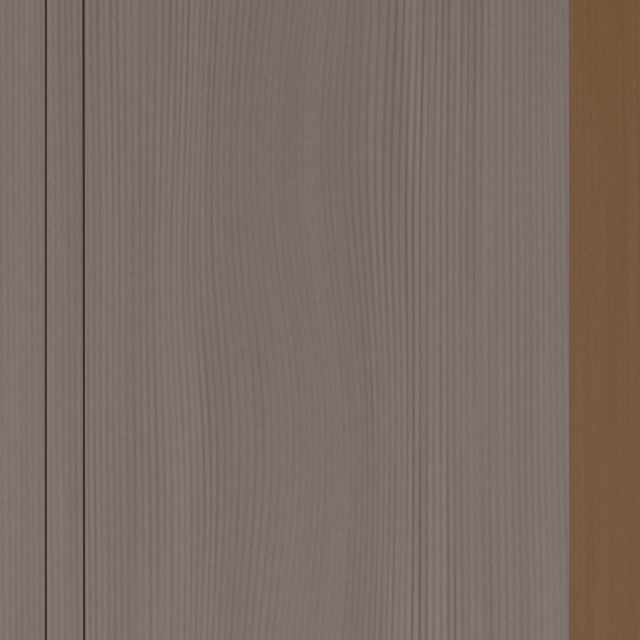
Write a three.js fragment shader that draws this texture.

```glsl
// Taupe wood panel with fine vertical grain, two narrow grooves on the left
// and a warm brown board along the right edge. The grain is stretched value
// noise and warped ridges, strongest in a few soft vertical bands.
varying vec2 vUv;

float hash(vec2 p) {
  return fract(sin(dot(p, vec2(127.1, 311.7))) * 43758.5453);
}

float noise(vec2 p) {
  vec2 cell = floor(p);
  vec2 f = fract(p);
  f = f * f * (3.0 - 2.0 * f);
  return mix(mix(hash(cell), hash(cell + vec2(1.0, 0.0)), f.x),
             mix(hash(cell + vec2(0.0, 1.0)), hash(cell + vec2(1.0, 1.0)), f.x), f.y);
}

float bump(float x, float center, float width) {
  float d = (x - center) / width;
  return exp(-d * d);
}

// Sideways drift of the fibres, with a slow bend through the middle
float warpGrain(vec2 p) {
  float bend = 0.016 * bump(p.x, 0.46, 0.13) * sin(p.y * 7.0 - 0.6);
  float pinch = 0.010 * bump(p.x, 0.29, 0.06) * bump(p.y, 0.53, 0.22);
  return p.x - bend + pinch + 0.006 * (noise(p * vec2(7.0, 3.0)) - 0.5);
}

// Narrow dark ridges: 0 between the fibres, 1 on the darkest line
float ridges(float x, float y) {
  float phase = x * 96.0 + 2.5 * noise(vec2(x * 11.0, y * 0.8));
  float wave = 0.5 + 0.5 * sin(6.2832 * phase);
  float strength = 0.35 + 0.65 * noise(vec2(x * 85.0, y * 3.0 + 8.0));
  return wave * wave * strength;
}

float groove(float x, float center) {
  return 1.0 - smoothstep(0.0010, 0.0026, abs(x - center));
}

void main() {
  vec2 p = vUv;
  float x = warpGrain(p);

  // Where the grain is pronounced
  float band = 0.38 + 0.42 * bump(x, 0.29, 0.07) + 0.62 * bump(x, 0.66, 0.085)
             + 0.25 * bump(x, 0.17, 0.05) + 0.15 * bump(x, 0.82, 0.05);
  band *= 1.0 - 0.35 * bump(x, 0.49, 0.06);
  band *= 0.8 + 0.4 * noise(p * vec2(9.0, 4.0) + 20.0);

  float lines = ridges(x, p.y) - 0.25;
  float streaks = noise(vec2(x * 210.0, p.y * 5.0)) - 0.5;
  float broad = noise(vec2(x * 34.0, p.y * 1.4 + 5.0)) - 0.5;
  float pores = noise(p * vec2(420.0, 150.0)) - 0.5;

  // Taupe panel, paler toward the left and bottom
  vec3 taupe = mix(vec3(0.490, 0.437, 0.426), vec3(0.476, 0.424, 0.409), p.y);
  taupe += 0.012 * (1.0 - smoothstep(0.0, 0.25, p.x));
  taupe += vec3(0.010, 0.012, 0.012) * smoothstep(0.70, 0.88, p.x);
  float relief = -0.085 * band * lines + 0.035 * band * streaks
               + 0.016 * broad + 0.020 * pores;
  vec3 color = taupe + relief * vec3(1.0, 0.98, 0.96);

  // Grooves with a faint lit lip on the right side
  float left = 0.0716;
  float right = 0.1310 + 0.0012 * (0.5 - p.y);
  float lip = bump(p.x, left + 0.0045, 0.002) + bump(p.x, right + 0.0045, 0.002);
  color += 0.020 * lip;
  color = mix(color, vec3(0.24, 0.18, 0.14), 0.90 * groove(p.x, left));
  color = mix(color, vec3(0.23, 0.17, 0.16), 0.95 * groove(p.x, right));

  // Brown board with quieter grain
  vec3 brown = mix(vec3(0.465, 0.350, 0.262), vec3(0.455, 0.338, 0.238), p.y);
  brown += 0.012 * (noise(vec2(p.x * 90.0, p.y * 2.0)) - 0.5)
         + 0.012 * streaks + 0.014 * pores - 0.010 * lines;
  color = mix(color, brown, smoothstep(0.8880, 0.8900, p.x));

  // Sparse pale dust
  vec2 dust = p * 150.0;
  vec2 spot = floor(dust);
  float speck = step(0.988, hash(spot + 3.0));
  speck *= 1.0 - smoothstep(0.10, 0.32, length(fract(dust) - 0.5));
  color += 0.035 * speck;

  gl_FragColor = vec4(color, 1.0);
}
```
